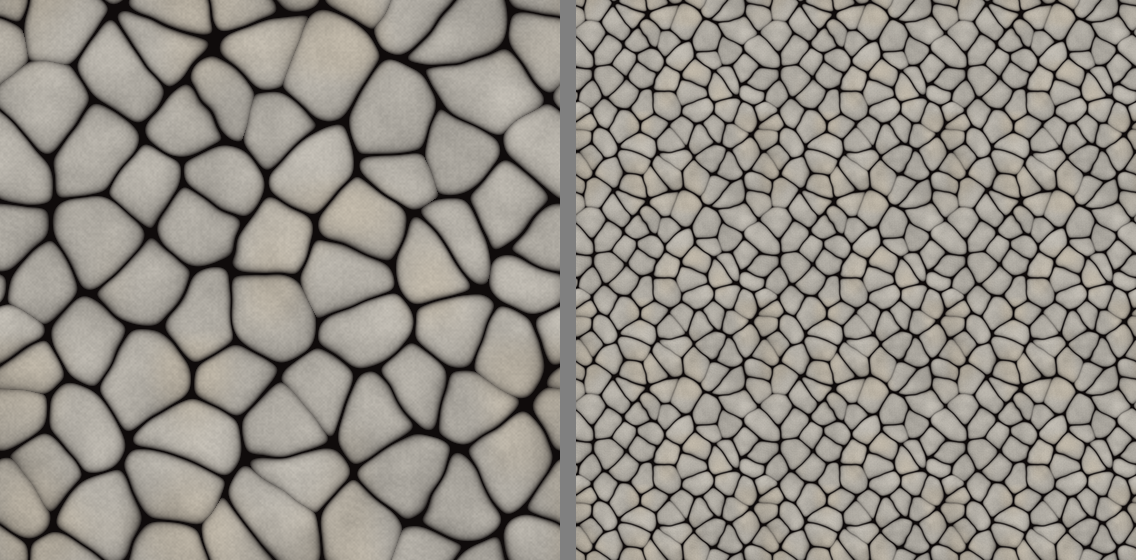
Left, the tile; right, the same tile 3 across and 3 down.
Give the GLSL for this texture, as a WebGL 2 fragment shader.

```glsl
#version 300 es
precision highp float;
// Seamless wall of rounded, diagonally laid grey stones with dark joints.

uniform vec2 u_resolution;
out vec4 outColor;

const float CELLS = 6.0;            // stone sites: 2 * CELLS * CELLS
const float JITTER = 0.76;          // scatter of the sites inside their cells
const float MISSING = 0.14;         // share of sites left out, giving big stones
const float FAINT_SHARE = 0.10;     // share of joints that are only creases
const float FAINT_LIFT = 0.045;     // how much shallower a crease is
const float ROUNDING = 16.0;        // lower values round the corners more
const float WARP = 0.026;           // bend of the outlines
const float GAP = 0.0007;           // half width of the black joint
const float EDGE_FALL = 0.0042;     // falloff from joint to face
const float BULGE_FALL = 0.016;     // falloff of the wide pillow shading
const float GRAIN = 0.07;
const float WEAVE = 0.012;
const vec2 LIGHT = vec2(-0.42, 0.91);
const vec3 JOINT_COLOR = vec3(0.06, 0.045, 0.045);
const vec3 STONE_COLOR = vec3(0.705, 0.688, 0.655);
const vec3 WARM_TINT = vec3(1.02, 1.0, 0.965);
const float TAU = 6.28319;

float hash(vec2 p) {
  return fract(sin(dot(p, vec2(127.1, 311.7))) * 43758.5);
}

// Value noise over the unit square that wraps after a whole number of cells.
float noise(vec2 uv, float cells) {
  vec2 p = uv * cells;
  vec2 i = floor(p);
  vec2 f = p - i;
  f = f * f * (3.0 - 2.0 * f);
  vec2 a = mod(i, cells);
  vec2 b = mod(i + 1.0, cells);
  return mix(mix(hash(a), hash(vec2(b.x, a.y)), f.x),
             mix(hash(vec2(a.x, b.y)), hash(b), f.x), f.y);
}

// Maps between the canvas and the diagonal lattice (its own inverse up to scale).
vec2 diagonal(vec2 p) {
  return vec2(p.x + p.y, p.x - p.y);
}

// Identity of a lattice cell, equal for all its copies across the canvas edges.
vec2 wrapCell(vec2 cell) {
  return mod(diagonal(cell), 2.0 * CELLS);
}

bool isMissing(vec2 id) {
  return hash(id + 71.3) < MISSING;
}

vec2 sitePosition(vec2 cell, vec2 id) {
  vec2 scatter = vec2(hash(id + 3.7), hash(id + 19.1)) - 0.5;
  return cell + 0.5 + JITTER * scatter;
}

// Finds the stone at q: its id, the rounded edge distance and the edge direction.
float stoneEdge(vec2 q, out vec2 stoneId, out vec2 outward) {
  vec2 base = floor(q);
  vec2 homeCell = base;
  vec2 home = base + 0.5;
  float nearest = 1e3;
  stoneId = vec2(0.0);
  for (int y = -2; y <= 2; y++) {
    for (int x = -2; x <= 2; x++) {
      vec2 cell = base + vec2(x, y);
      vec2 id = wrapCell(cell);
      if (isMissing(id)) continue;
      vec2 site = sitePosition(cell, id);
      float d = distance(site, q);
      if (d < nearest) {
        nearest = d;
        home = site;
        homeCell = cell;
        stoneId = id;
      }
    }
  }
  // Smooth minimum over the distances to all bisectors.
  float total = 1e-9;
  outward = vec2(0.0);
  for (int y = -3; y <= 3; y++) {
    for (int x = -3; x <= 3; x++) {
      vec2 cell = homeCell + vec2(x, y);
      vec2 id = wrapCell(cell);
      if ((x == 0 && y == 0) || isMissing(id)) continue;
      vec2 site = sitePosition(cell, id);
      vec2 normal = normalize(site - home);
      float d = dot(0.5 * (site + home) - q, normal);
      d += FAINT_LIFT * step(hash(id + stoneId + 5.3), FAINT_SHARE);
      float weight = exp(-ROUNDING * d);
      total += weight;
      outward += weight * normal;
    }
  }
  outward = diagonal(outward / total) * 0.7071;
  return -log(total) / ROUNDING;
}

void main() {
  vec2 uv = gl_FragCoord.xy / u_resolution;

  // Outlines, bent by two sizes of noise
  vec2 bend = vec2(noise(uv, 9.0), noise(uv + 0.37, 9.0)) - 0.5;
  bend += 0.25 * (vec2(noise(uv, 26.0), noise(uv + 0.61, 26.0)) - 0.5);
  vec2 stoneId, outward;
  float edge = stoneEdge(diagonal(uv + WARP * bend) * CELLS, stoneId, outward);
  edge /= CELLS * 1.4142;

  // Pillow shading lit from above
  float rim = exp(-max(edge, 0.0) / BULGE_FALL);
  float shade = 1.0 - 0.13 * rim + 0.10 * rim * dot(outward, LIGHT);

  // Stains, tone of each stone and fine woven grain
  shade += 0.13 * (noise(uv, 11.0) - 0.5) + 0.07 * (noise(uv, 29.0) - 0.5);
  shade += 0.04 * (hash(stoneId + 41.0) - 0.5);
  shade += GRAIN * (noise(uv, 256.0) - 0.5);
  shade += WEAVE * sin(TAU * 150.0 * uv.x) * sin(TAU * 150.0 * uv.y);
  vec3 face = STONE_COLOR * shade;
  face *= mix(vec3(1.0), WARM_TINT, smoothstep(0.45, 0.9, noise(uv + 0.23, 7.0)));

  // Dark joints of uneven width
  float gap = GAP * (0.4 + 1.2 * noise(uv + 0.83, 13.0));
  float cover = 1.0 - exp(-max(edge - gap, 0.0) / EDGE_FALL);
  outColor = vec4(mix(JOINT_COLOR, face, cover), 1.0);
}
```
